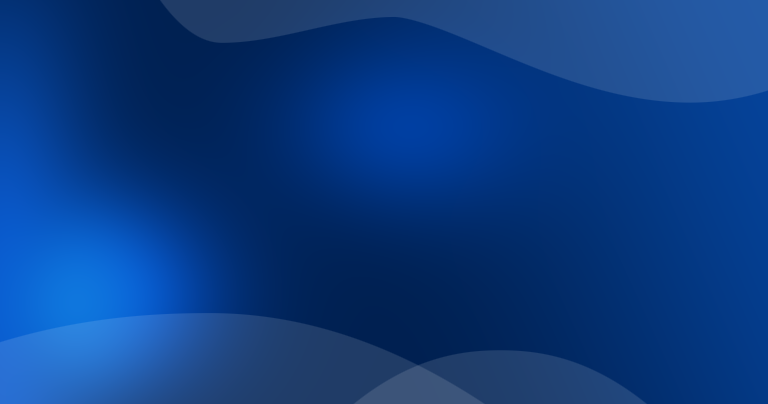
Reproduce this background procedurally as a Shadertoy shader.

```glsl
// Deep blue backdrop: a dark diagonal band between soft coloured glows,
// overlaid with three translucent white waves. Glows are elliptical
// gaussians; each wave is a height curve filled with a smooth edge.

// Soft elliptical spot, 1 at its centre
float glow(vec2 p, vec2 centre, vec2 radius) {
    vec2 d = (p - centre) / radius;
    return exp(-dot(d, d));
}

// Coverage of the region where the signed value is positive
float fill(float d) {
    return clamp(0.5 + d / max(fwidth(d), 1e-5), 0.0, 1.0);
}

// Depth of the upper wave below the top edge
float upperWave(float x) {
    if (x < 0.548) {
        float t = (0.548 - x) / 0.153;
        return 0.106 * (1.0 - t * t);
    }
    if (x < 0.975) return mix(0.106, 0.042, smoothstep(0.548, 0.975, x));
    if (x < 1.704) {
        float t = pow((x - 0.975) / 0.729, 0.77);
        return mix(0.042, 0.254, smoothstep(0.0, 1.0, t));
    }
    float t = (x - 1.704) / 0.192;
    return 0.254 - 0.03 * t * t;
}

// Height of the lower left wave
float lowerWave(float x) {
    float d = x - 0.519;
    return 0.225 - (d < 0.0 ? 0.072 * pow(-d / 0.519, 2.2) : 0.49 * d * d);
}

// Height of the small hill at the bottom
float hill(float x) {
    return 0.133 * (1.0 - pow(abs(x - 1.235) / 0.362, 2.2));
}

vec3 background(vec2 p) {
    // Navy base, rising to blue towards the upper right
    vec3 colour = vec3(0.0, 0.125, 0.315);
    colour = mix(colour, vec3(0.02, 0.265, 0.61),
                 smoothstep(1.0, 2.4, p.x + 0.45 * p.y));

    // Central glow
    colour = mix(colour, vec3(0.0, 0.255, 0.655),
                 0.93 * glow(p, vec2(1.01, 0.685), vec2(0.31, 0.21)));

    // Light along the left edge, fading upwards
    float leftLight = exp(-p.x * p.x / 0.05) * (1.0 - smoothstep(0.3, 1.4, p.y));
    colour = mix(colour, vec3(0.04, 0.345, 0.79), leftLight);

    // Lower left glow with a brighter core
    colour = mix(colour, vec3(0.02, 0.335, 0.83),
                 glow(p, vec2(0.27, 0.27), vec2(0.28, 0.24)));
    return mix(colour, vec3(0.06, 0.47, 0.87),
               0.95 * glow(p, vec2(0.19, 0.25), vec2(0.17, 0.19)));
}

void mainImage(out vec4 fragColor, in vec2 fragCoord) {
    // Height spans 0 to 1, width 0 to 1.896
    vec2 p = fragCoord / iResolution.xy * vec2(1.896, 1.0);
    vec3 colour = background(p);

    // Translucent waves
    vec3 white = vec3(1.0);
    colour = mix(colour, white, 0.125 * fill(upperWave(p.x) - (1.0 - p.y)));
    colour = mix(colour, white, 0.125 * fill(lowerWave(p.x) - p.y));
    colour = mix(colour, white, 0.125 * fill(hill(p.x) - p.y));

    fragColor = vec4(colour, 1.0);
}
```
